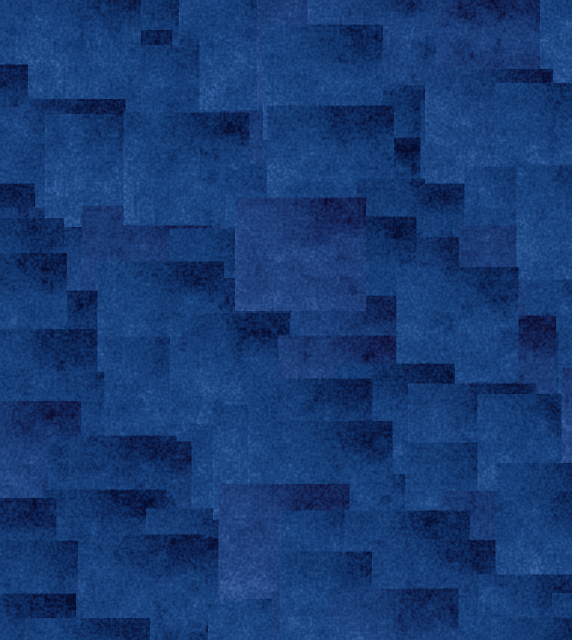
This pattern is drawn by a WebGL 1 fragment shader. Its source:

```glsl
precision highp float;
// Overlapping blue leather patches. Jittered grid cells each hold one rectangle,
// the one of highest priority shows; each is shaded from a pale lower left to an
// inky upper right, then mottled and grained with gradient noise.
uniform vec2 u_resolution;

const vec2 CELL = vec2(0.115, 0.088);

vec2 hash2(vec2 p) {
  vec3 q = fract(p.xyx * vec3(0.1031, 0.1030, 0.0973));
  q += dot(q, q.yzx + 33.33);
  return fract((q.xx + q.yz) * q.zy);
}

vec2 gradientAt(vec2 cell) {
  float angle = 6.2832 * hash2(cell).x;
  return vec2(cos(angle), sin(angle));
}

float gradientNoise(vec2 p) {
  vec2 i = floor(p);
  vec2 f = p - i;
  vec2 w = f * f * f * (f * (f * 6.0 - 15.0) + 10.0);
  vec2 e = vec2(1.0, 0.0);
  float low = mix(dot(gradientAt(i), f), dot(gradientAt(i + e), f - e), w.x);
  float high = mix(dot(gradientAt(i + e.yx), f - e.yx),
                   dot(gradientAt(i + e.xx), f - e.xx), w.x);
  return 1.4 * mix(low, high, w.y);
}

float fbm(vec2 p) {
  float sum = 0.0;
  float amplitude = 0.6;
  for (int i = 0; i < 4; i++) {
    sum += amplitude * gradientNoise(p);
    p = mat2(1.6, 1.2, -1.2, 1.6) * p + 7.3;
    amplitude *= 0.58;
  }
  return sum;
}

// Finds the top patch at p: xy = position inside it (0..1), zw = its random seed.
vec4 topPatch(vec2 p) {
  vec4 found = vec4(0.5);
  float best = -1000.0;
  float baseRow = floor(p.y / CELL.y);
  for (int j = 0; j < 4; j++) {
    float row = baseRow + float(j);
    float shift = hash2(vec2(row + 40.0, 9.0)).x;
    float baseColumn = floor(p.x / CELL.x - shift);
    for (int i = 0; i < 3; i++) {
      vec2 id = vec2(baseColumn - float(i), row) + 40.0;
      vec2 seed = hash2(id);
      vec2 jitter = hash2(id + 71.0);
      vec2 topLeft = CELL * (id - 40.0 + vec2(shift, 0.1) + jitter * vec2(0.6, 0.85));
      vec2 size = vec2(0.185, 0.165) + vec2(0.02, 0.015) * seed.yx;
      vec2 uv = (p - topLeft) / size + vec2(0.0, 1.0);
      vec2 inside = step(0.0, uv) * step(uv, vec2(1.0));
      float priority = seed.x - 0.35 * id.y + 0.15 * id.x;
      if (inside.x * inside.y > 0.5 && priority > best) {
        best = priority;
        found = vec4(uv, seed);
      }
    }
  }
  return found;
}

// Tone of one patch on the 0..5 colour scale; y = its violet tint.
vec2 patchTone(vec2 p) {
  vec4 top = topPatch(p);
  vec2 uv = top.xy;
  vec2 q = p + 9.0 * top.zw;
  float mottle = fbm(q * 13.0);
  float blotch = fbm(q * 34.0 + 5.0);
  float streak = gradientNoise(q * vec2(9.0, 48.0));
  float ink = smoothstep(0.52, 0.86, uv.y + 0.25 * mottle)
            * smoothstep(0.2, 0.8, uv.x + 0.35 * mottle);
  float tone = 2.85 + 0.7 * (top.z - 0.5) - 2.2 * ink;
  tone += 0.9 * (1.0 - uv.x) * (1.0 - uv.y);
  tone -= 0.5 * smoothstep(0.65, 1.0, uv.y + 0.3 * streak);
  tone += 1.2 * mottle + 0.35 * streak;
  tone -= 1.3 * smoothstep(0.1, 0.55, blotch) * (0.4 + 0.6 * uv.x);
  tone += 0.9 * smoothstep(0.2, 0.6, -blotch);
  tone += 0.35 * (1.0 - smoothstep(0.0, 0.02, uv.x));
  return vec2(tone, smoothstep(0.65, 1.0, top.w));
}

// Fine leather grain: wrinkles bent by noise, over small pits.
float leatherGrain(vec2 p) {
  vec2 bend = vec2(gradientNoise(p * 60.0), gradientNoise(p * 60.0 + 31.0));
  float wrinkle = 0.28 - abs(gradientNoise(p * 95.0 + 1.2 * bend));
  return 1.0 * wrinkle + 1.3 * gradientNoise(p * 215.0) + 0.6 * gradientNoise(p * 120.0 + 13.0);
}

vec3 blueRamp(float t) {
  vec3 c = mix(vec3(0.02, 0.05, 0.19), vec3(0.04, 0.10, 0.27), clamp(t + 1.0, 0.0, 1.0));
  c = mix(c, vec3(0.05, 0.16, 0.36), clamp(t, 0.0, 1.0));
  c = mix(c, vec3(0.07, 0.21, 0.43), clamp(t - 1.0, 0.0, 1.0));
  c = mix(c, vec3(0.09, 0.25, 0.48), clamp(t - 2.0, 0.0, 1.0));
  c = mix(c, vec3(0.12, 0.29, 0.53), clamp(t - 3.0, 0.0, 1.0));
  c = mix(c, vec3(0.18, 0.35, 0.59), clamp(t - 4.0, 0.0, 1.0));
  return mix(c, vec3(0.30, 0.48, 0.72), clamp(0.5 * (t - 5.0), 0.0, 1.0));
}

void main() {
  // Four samples per pixel smooth the patch edges.
  vec2 tone = vec2(0.0);
  for (int k = 0; k < 4; k++) {
    vec2 corner = vec2(mod(float(k), 2.0), floor(float(k) / 2.0)) - 0.5;
    tone += 0.25 * patchTone((gl_FragCoord.xy + 0.5 * corner) / u_resolution.y);
  }
  vec2 p = gl_FragCoord.xy / u_resolution.y;
  vec3 color = blueRamp(tone.x + leatherGrain(p));
  color += tone.y * vec3(0.025, -0.008, -0.005);
  gl_FragColor = vec4(color, 1.0);
}
```
